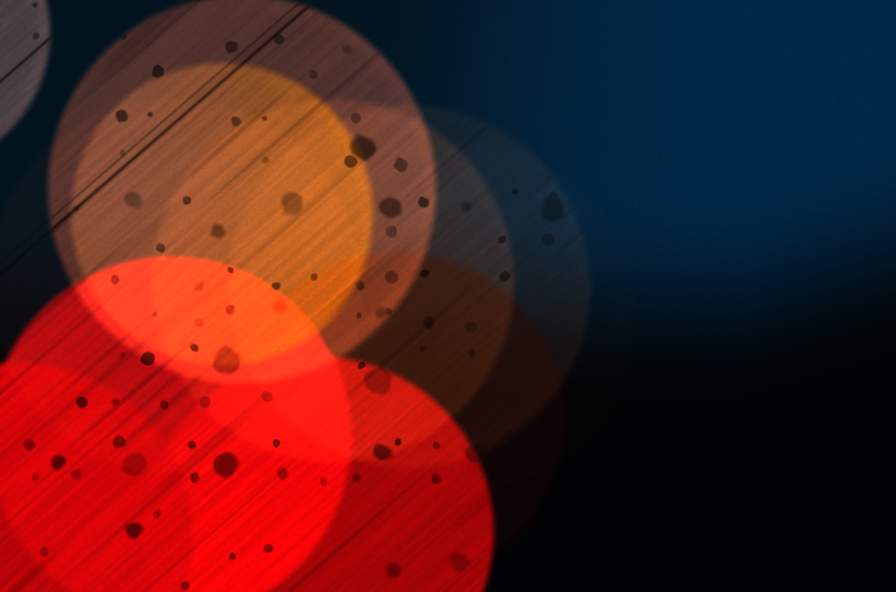
This background is drawn by a WebGL 2 fragment shader. Its source:

```glsl
#version 300 es
precision highp float;
// Overlapping out-of-focus light discs over a deep blue to black backdrop.
// Red discs are blended as solid layers, warm discs are added as light, then
// diagonal scratches and hashed dust specks darken the lit areas.

#define EDGE 0.009
#define RIM_GLOW 0.13
#define SCRATCH_DEPTH 0.13
#define SCRATCH_DENSITY 190.0
#define SPECK_DEPTH 0.62
#define GRAIN 0.035
#define NORMAL vec2(-0.656, 0.754)

uniform vec2 u_resolution;
out vec4 fragColor;

float hash(vec2 p) {
    vec3 q = fract(vec3(p.xyx) * 0.1031);
    q += dot(q, q.yzx + 33.33);
    return fract((q.x + q.y) * q.z);
}

float noise(vec2 p) {
    vec2 i = floor(p), f = fract(p);
    f = f * f * (3.0 - 2.0 * f);
    vec2 e = vec2(0.0, 1.0);
    return mix(mix(hash(i), hash(i + e.yx), f.x),
               mix(hash(i + e.xy), hash(i + e.yy), f.x), f.y);
}

float disc(vec2 p, vec2 center, float radius) {
    float w = max(EDGE, 1.0 / u_resolution.y);
    return 1.0 - smoothstep(-w, w, length(p - center) - radius);
}

// A disc with a slightly brighter rim, strongest toward its right side.
float lightDisc(vec2 p, vec2 center, float radius) {
    vec2 q = p - center;
    float d = (length(q) - radius + 0.012) / 0.012;
    float side = smoothstep(-0.2, 0.8, q.x / radius);
    return disc(p, center, radius) * (1.0 + RIM_GLOW * side * exp(-d * d));
}

vec3 backdrop(vec2 p) {
    vec3 blue = mix(vec3(0.015, 0.095, 0.15), vec3(0.005, 0.158, 0.285),
                    smoothstep(0.5, 1.25, p.x));
    blue *= 1.0 - 0.22 * smoothstep(0.3, 0.75, length(p - vec2(1.27, 0.77)));
    float height = p.y - 0.3 * max(p.x - 1.25, 0.0);
    return mix(vec3(0.008, 0.008, 0.014), blue, smoothstep(0.3, 0.69, height));
}

// Dust: one irregular spot at a random place in some of the grid cells.
float specks(vec2 p, float cells, float share, float seed) {
    vec2 g = p * cells, id = floor(g);
    float r = mix(0.06, 0.17, hash(id + seed + 7.0));
    vec2 center = 0.25 + 0.5 * vec2(hash(id + seed), hash(id + seed + 19.0));
    float wobble = 0.05 * (noise(g * 9.0) - 0.5);
    float spot = 1.0 - smoothstep(r - 0.035, r + 0.035, length(fract(g) - center) + wobble);
    return spot * step(hash(id + seed + 31.0), share) * mix(0.4, 1.0, hash(id + seed + 43.0));
}

float scratchLine(float across, float at, float width) {
    float d = (across - at) / width;
    return exp(-d * d);
}

void main() {
    vec2 p = gl_FragCoord.xy / u_resolution.y;
    vec3 color = backdrop(p);

    // Red discs, back to front
    float faintRed = disc(p, vec2(0.672, 0.292), 0.281);
    float upperRed = disc(p, vec2(0.287, 0.259), 0.306);
    float rightRed = disc(p, vec2(0.538, 0.101), 0.296);
    float cornerRed = disc(p, vec2(0.030, 0.091), 0.296);
    color = mix(color, vec3(0.075, 0.012, 0.022), 0.6 * faintRed);
    color = mix(color, vec3(0.66, 0.015, 0.025), 0.97 * rightRed);
    vec3 crimson = mix(vec3(0.86, 0.02, 0.03), vec3(0.72, 0.04, 0.06),
                       smoothstep(0.1, 0.5, p.y));
    color = mix(color, crimson, 0.93 * upperRed);
    color += vec3(0.12, 0.0, 0.0) * upperRed * rightRed;
    color = mix(color, vec3(0.85, 0.015, 0.03), 0.85 * cornerRed);

    // Warm discs, added as light
    float peach = lightDisc(p, vec2(0.409, 0.680), 0.328);
    float amber = lightDisc(p, vec2(0.375, 0.638), 0.255);
    float brown = lightDisc(p, vec2(0.563, 0.526), 0.306);
    float slate = lightDisc(p, vec2(0.692, 0.516), 0.306);
    float corner = lightDisc(p, vec2(-0.148, 0.945), 0.233);
    float haze = disc(p, vec2(0.296, 0.516), 0.316);
    float ghost = disc(p, vec2(0.781, 0.466), 0.296);
    color += vec3(0.30, 0.115, 0.055) * peach;
    color += mix(vec3(0.20, 0.11, 0.04), vec3(0.27, 0.13, -0.06),
                 smoothstep(0.2, 0.6, p.x)) * amber;
    color += vec3(0.105, 0.045, 0.012) * brown;
    color += vec3(0.065, 0.032, 0.010) * slate;
    color += vec3(0.27, 0.17, 0.14) * corner;
    color += vec3(0.035, 0.012, 0.006) * haze + vec3(0.010, 0.006, 0.004) * ghost;

    // Scratches run along one diagonal and show only where there is light
    float lit = max(max(max(peach, amber), max(brown, corner)),
                    max(0.7 * slate, max(upperRed, max(rightRed, cornerRed))));
    lit = min(lit, 1.0);
    float across = dot(p, NORMAL), along = dot(p, vec2(0.754, 0.656));
    float fine = noise(vec2(across * SCRATCH_DENSITY, along * 5.0));
    float sparse = smoothstep(0.72, 0.95, noise(vec2(across * 75.0, along * 2.5 + 40.0)));
    color *= 1.0 - lit * SCRATCH_DEPTH * (fine - 0.5 + 1.3 * sparse);
    float longLines = scratchLine(across, 0.404, 0.0032)
                    + 0.55 * scratchLine(across, 0.419, 0.0022)
                    + scratchLine(across, 0.650, 0.003);
    color *= 1.0 - 0.6 * min(longLines, 1.0) * max(lit, 0.5 * haze);

    // Dust in two sizes, then film grain
    float dust = max(specks(p, 7.0, 0.42, 3.0), specks(p + 0.37, 15.0, 0.34, 61.0));
    color *= 1.0 - SPECK_DEPTH * dust * lit;
    color *= 1.0 + GRAIN * (noise(p * 330.0) - 0.5) * 2.0;

    fragColor = vec4(clamp(color, 0.0, 1.0), 1.0);
}
```
